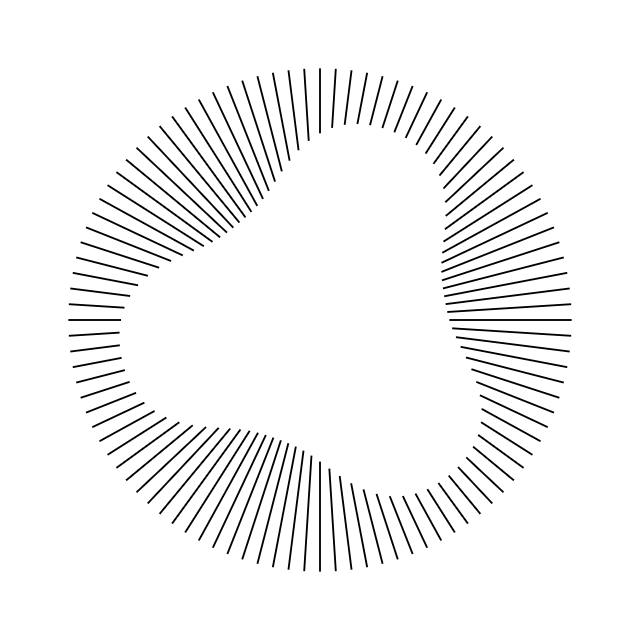
Write a three.js fragment shader that draws this background.

```glsl
// A ring of thin black radial spokes on white. All spokes end on one circle;
// their inner ends follow a three-lobed wave. Each point is rotated into the
// frame of its nearest spoke and measured against that straight bar.

#define SPOKES 100.0
#define OUTER_RADIUS 0.3932
#define INNER_RADIUS 0.2565
#define LOBES 3.0
#define LOBE_HEIGHT 0.0628
#define LOBE_FLATTEN 0.0038
#define LOBE_ANGLE 1.2217
#define LINE_WIDTH 0.0029
#define PAPER vec3(1.0)
#define INK vec3(0.0)

varying vec2 vUv;

const float TAU = 6.283185;

// Inner end of a spoke; the third harmonic steepens the lobe flanks.
float innerRadius(float angle) {
  float phase = LOBES * (angle - LOBE_ANGLE);
  return INNER_RADIUS + LOBE_HEIGHT * cos(phase) - LOBE_FLATTEN * cos(3.0 * phase);
}

// Share of a pixel covered, from a signed distance.
float coverage(float dist, float pixel) {
  return clamp(0.5 - dist / pixel, 0.0, 1.0);
}

void main() {
  vec2 p = vUv - 0.5;
  float pixel = max(fwidth(vUv.x), 1e-5);

  // Nearest spoke and its local axes.
  float spacing = TAU / SPOKES;
  float angle = floor(atan(p.y, p.x + 1e-7) / spacing + 0.5) * spacing;
  vec2 axis = vec2(cos(angle), sin(angle));
  float along = dot(p, axis);
  float across = abs(p.y * axis.x - p.x * axis.y);

  // Square-ended bar with smooth edges.
  float ends = max(innerRadius(angle) - along, along - OUTER_RADIUS);
  float spoke = coverage(across - 0.5 * LINE_WIDTH, pixel) * coverage(ends, pixel);

  gl_FragColor = vec4(mix(PAPER, INK, spoke), 1.0);
}
```
